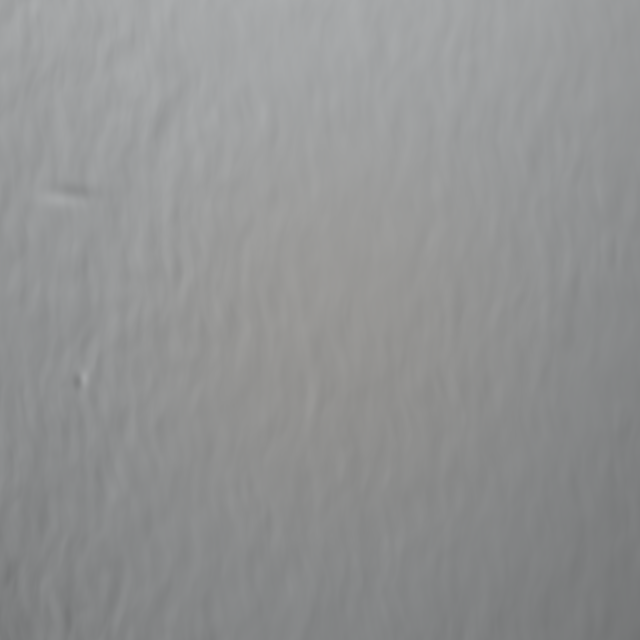
A WebGL 1 fragment shader for this texture:

```glsl
precision highp float;

uniform vec2 u_resolution;

const vec3 COOL_GREY = vec3(0.992, 1.003, 1.008);
const vec3 WARM_GREY = vec3(1.004, 1.0, 0.988);
const vec2 LIGHT = vec2(-0.85, 0.53);

vec3 hash3(vec2 cell, float seed) {
  vec3 k = vec3(dot(cell, vec2(127.1, 311.7)),
                dot(cell, vec2(269.5, 183.3)),
                dot(cell, vec2(419.2, 371.9)));
  return fract(sin(k + seed) * 43758.5453);
}

// Slope towards the light of soft cellular bumps and hollows
float reliefSlope(vec2 p, vec2 light, float seed) {
  vec2 cell = floor(p);
  vec2 slope = vec2(0.0);
  for (int j = -1; j <= 1; j++) {
    for (int i = -1; i <= 1; i++) {
      vec2 neighbour = cell + vec2(float(i), float(j));
      vec3 rnd = hash3(neighbour, seed);
      vec2 d = p - neighbour - rnd.xy;
      float height = rnd.z * 2.0 - 1.0;
      slope -= 4.0 * height * max(0.0, 1.0 - dot(d, d)) * d;
    }
  }
  return dot(slope, light);
}

// Bright and dark flank of one small dent
float dent(vec2 p, vec2 center, vec2 size, vec2 light) {
  vec2 d = (p - center) / size;
  return dot(d, light) * exp(-dot(d, d));
}

// Slight wander of the vertical strokes
vec2 bend(vec2 p) {
  float sway = 0.005 * sin(p.y * 17.0 + p.x * 9.0)
             + 0.003 * sin(p.y * 41.0 - p.x * 23.0);
  return vec2(p.x + sway + 0.08 * p.y, p.y);
}

float wallLight(vec2 p) {
  float side = p.x - 0.4;
  return 0.520 + 0.14 * p.y - 0.17 * side * side;
}

// Three sizes of stretched relief
float grain(vec2 p) {
  return 0.0085 * reliefSlope(p * vec2(60.0, 24.0), LIGHT, 1.3)
       + 0.0050 * reliefSlope(p * vec2(28.0, 13.0), LIGHT, 4.7)
       + 0.0030 * reliefSlope(p * vec2(98.0, 46.0), LIGHT, 8.1);
}

void main() {
  vec2 uv = gl_FragCoord.xy / u_resolution;

  // Rougher towards the left, smoother in the middle and right
  float roughness = mix(1.2, 0.65, smoothstep(0.0, 0.6, uv.x));
  roughness *= 1.0 + 0.2 * sin(uv.x * 11.0 + 2.0 * sin(uv.y * 7.0));

  float tone = wallLight(uv) + roughness * grain(bend(uv));
  tone += 0.13 * dent(uv, vec2(0.108, 0.695), vec2(0.034, 0.014), vec2(-0.6, -0.8));
  tone += 0.17 * dent(uv, vec2(0.127, 0.406), vec2(0.009, 0.013), vec2(0.95, 0.3));

  // Faintly warm centre, cooler edges
  float edge = smoothstep(0.05, 0.45, length(uv - vec2(0.52, 0.47)));
  gl_FragColor = vec4(tone * mix(WARM_GREY, COOL_GREY, edge), 1.0);
}
```
